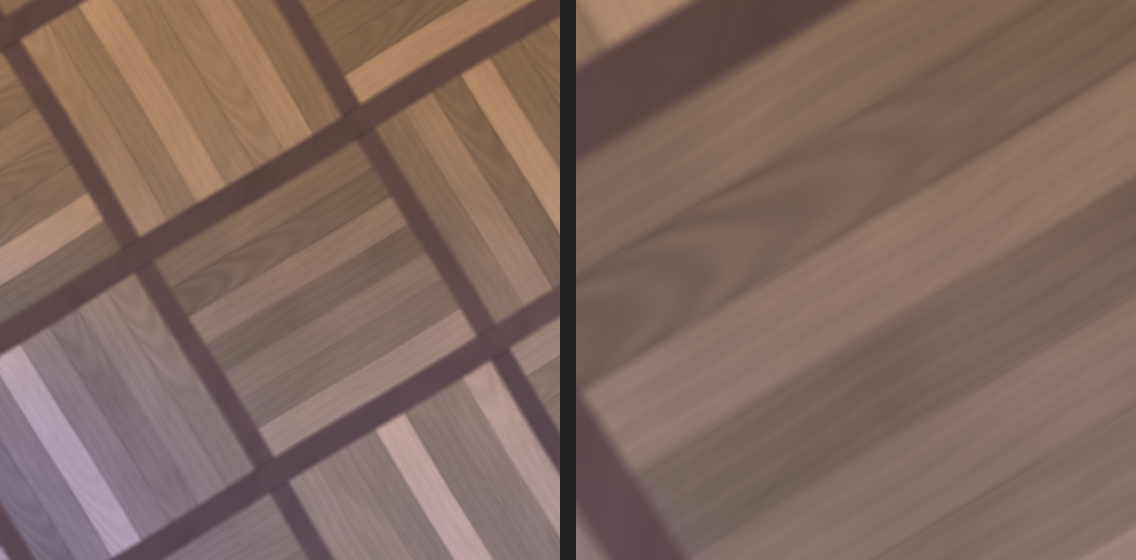
Left, the full canvas; right, a detail of the centre.
Write a Shadertoy shader that draws this texture.

```glsl
// Tilted parquet floor: square panels of seven wooden slats, turned by a quarter
// from panel to panel and framed by dark strips. Slat tones come from a hash,
// grain from layered sines, and the light shifts from warm (top) to cool (bottom).

const float PITCH = 0.461;                   // panel spacing, in canvas heights
const float TILT = 0.545;                    // rotation of the floor, in radians
const vec2 CORNER = vec2(0.247, 0.544);      // one crossing of the strips
const vec2 HALF_STRIP = vec2(0.043, 0.053);  // half strip widths, in panels
const float SLATS = 7.0;

const vec3 WARM_WOOD = vec3(0.57, 0.44, 0.33);
const vec3 COOL_WOOD = vec3(0.55, 0.47, 0.47);
const vec3 VIOLET_WOOD = vec3(0.50, 0.45, 0.52);
const vec3 WARM_STRIP = vec3(0.37, 0.27, 0.24);
const vec3 COOL_STRIP = vec3(0.36, 0.28, 0.32);

float hash(vec2 p) {
    vec3 q = fract(vec3(p.xyx) * 0.1031);
    q += dot(q, q.yzx + 33.33);
    return fract((q.x + q.y) * q.z);
}

// Soft irregular blotches in about -1..1, from sines that bend each other
float mottle(vec2 p) {
    float sum = 0.0;
    float amp = 0.5;
    for (int i = 0; i < 4; i++) {
        p += 0.7 * sin(p.yx * 1.3 + float(i) * 1.9);
        sum += amp * sin(p.x) * sin(p.y + 0.8);
        p = mat2(1.5, 1.1, -1.1, 1.5) * p;
        amp *= 0.6;
    }
    return sum;
}

// Brightness of one slat: a random tone plus one or two pale slats per panel
float slatTone(vec2 panel, float index, float turned) {
    float k = clamp(index, 0.0, SLATS - 1.0);
    float pale = mod(6.0 + 4.0 * (panel.x + panel.y), SLATS);
    float second = mod(pale + 3.0, SLATS);
    float tone = 0.87 + 0.20 * hash(panel * 17.0 + vec2(k * 3.0 + 40.0, 71.0));
    tone += 0.27 * (1.0 - step(0.5, abs(k - pale)));
    tone += 0.14 * turned * (1.0 - step(0.5, abs(k - second)));
    return tone;
}

// Fine fibres along the slat, with arched growth rings on some slats
float grain(vec2 p, float seed) {
    float bend = 0.35 * sin(p.x * 7.0 + seed * 40.0) + 0.2 * sin(p.x * 17.0 + seed * 9.0);
    float y = p.y + 0.06 * bend;
    float fibres = sin(y * 21.0 + seed * 50.0 + bend)
                 + 0.7 * sin(y * 47.0 + p.x * 5.0 + seed * 13.0);
    float arch = p.y - 0.5 + 0.3 * sin(seed * 30.0);
    float rings = sin(p.x * 42.0 + 26.0 * arch * arch + 3.0 * bend + seed * 60.0);
    float ringed = smoothstep(0.62, 0.72, seed) * (0.5 + 0.5 * sin(p.x * 5.0 + seed * 20.0));
    return mix(0.016 * fibres, 0.035 * rings, ringed);
}

// Brightness of the wood at a point of a panel; p.x runs along the slats
float woodTone(vec2 panel, vec2 p, float turned) {
    float s = p.y * SLATS;
    float seam = floor(s + 0.5);
    float blend = smoothstep(-0.07, 0.07, s - seam);
    float tone = mix(slatTone(panel, seam - 1.0, turned),
                     slatTone(panel, seam, turned), blend);

    float index = floor(s);
    float seed = hash(panel * 5.0 + vec2(index + 20.0, 33.0));
    tone += grain(vec2(p.x, s - index), seed);
    tone += 0.06 * mottle(vec2(p.x * 5.0 + seed * 30.0, s * 1.7));
    tone -= 0.07 * (0.4 + 0.6 * seed) * (1.0 - smoothstep(0.0, 0.10, abs(s - seam)));
    return tone * mix(0.95, 1.02, turned);
}

void mainImage(out vec4 fragColor, in vec2 fragCoord) {
    vec2 uv = fragCoord / iResolution.y;

    // Floor coordinates: x along the long strips, y down across them
    vec2 along = vec2(cos(TILT), sin(TILT));
    vec2 down = vec2(along.y, -along.x);
    vec2 rel = (uv - CORNER) / PITCH;
    vec2 q = vec2(dot(rel, along), dot(rel, down));
    q += 0.004 * sin(q.yx * 5.0 + 1.0);
    vec2 panel = floor(q);
    vec2 local = q - panel;
    float turned = mod(panel.x + panel.y, 2.0);

    // Light: warm at the top, cool below, violet in the lower left
    float cool = 1.0 - smoothstep(0.05, 0.95, uv.y);
    float violet = 1.0 - smoothstep(0.1, 0.65, length(uv));
    vec3 woodColor = mix(mix(WARM_WOOD, COOL_WOOD, cool), VIOLET_WOOD, violet);
    woodColor *= 1.0 - 0.10 * smoothstep(0.4, 1.1, uv.x) * smoothstep(0.4, 1.0, uv.y);

    // Slats
    vec2 inner = (local - HALF_STRIP) / (1.0 - 2.0 * HALF_STRIP);
    vec2 board = turned > 0.5 ? inner.yx : inner;
    vec3 color = woodColor * woodTone(panel, board, turned);

    // Strips, with a slight shade where the short ones meet the long ones
    vec2 edge = 0.5 - abs(local - 0.5) - HALF_STRIP;
    float blur = 0.011 + 1.0 / (iResolution.y * PITCH);
    vec2 clear = smoothstep(vec2(-blur), vec2(blur), edge);
    float joint = (1.0 - clear.x) * (1.0 - smoothstep(0.0, 0.02, abs(edge.y)));
    vec2 piece = edge.y < 0.0 ? vec2(panel.x, floor(q.y + 0.5) + 50.0)
                              : vec2(floor(q.x + 0.5) + 90.0, panel.y);
    float wear = 0.96 + 0.10 * hash(piece + 11.0) + 0.07 * mottle(q * 9.0);
    vec3 stripColor = mix(WARM_STRIP, COOL_STRIP, cool) * (wear - 0.08 * joint);
    color = mix(stripColor, color, clear.x * clear.y);

    // Faint overall unevenness
    color *= 1.0 + 0.025 * mottle(uv * 14.0 + 3.0);
    fragColor = vec4(clamp(color, 0.0, 1.0), 1.0);
}
```
